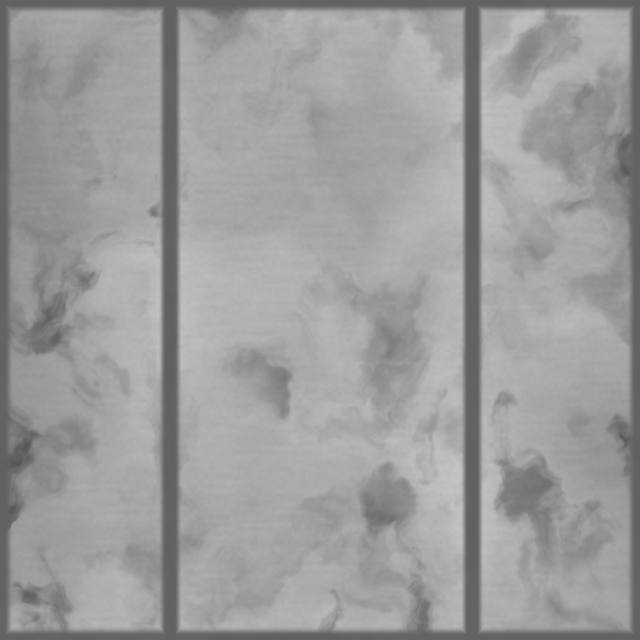
Write a WebGL 2 fragment shader that draws this texture.

```glsl
#version 300 es
precision highp float;
// Three worn grey panels, a wide one between two narrow ones, with soft dark seams and stains.
uniform vec2 u_resolution;
out vec4 outColor;

float hash(vec2 p) {
  vec3 q = fract(vec3(p.xyx) * 0.1031);
  q += dot(q, q.yzx + 33.33);
  return fract((q.x + q.y) * q.z);
}

float valueNoise(vec2 p) {
  vec2 cell = floor(p), f = fract(p);
  f = f * f * f * (f * (f * 6.0 - 15.0) + 10.0);
  float low = mix(hash(cell), hash(cell + vec2(1, 0)), f.x);
  float high = mix(hash(cell + vec2(0, 1)), hash(cell + vec2(1, 1)), f.x);
  return mix(low, high, f.y);
}

float fbm(vec2 p) {
  float sum = 0.0, weight = 0.5;
  for (int i = 0; i < 5; i++) {
    sum += weight * valueNoise(p);
    p = mat2(0.8, 0.6, -0.6, 0.8) * p * 2.03 + 17.3;
    weight *= 0.5;
  }
  return sum / 0.969;
}

void main() {
  vec2 uv = gl_FragCoord.xy / u_resolution;

  // Distances to the two mirrored seams and to the outer frame
  float across = abs(uv.x - 0.502);
  float seam = abs(across - 0.236);
  vec2 toEdge = min(uv, 1.0 - uv);
  float frame = min(toEdge.x, toEdge.y);

  // Cloudy base, paler beside the seams and duller toward the outer sides
  vec2 warp = vec2(fbm(uv * 6.0 + 3.1), fbm(uv * 6.0 + 41.7)) - 0.5;
  float tone = 0.672 + 0.2 * (fbm(uv * 4.0 + warp + 8.0) - 0.5);
  tone += 0.05 * exp(-seam / 0.045);
  tone -= 0.05 * smoothstep(0.3, 0.5, across);

  // Irregular stains gathered in patches
  float patches = smoothstep(0.32, 0.62, fbm(uv * 3.5 + 60.0));
  float stains = smoothstep(0.53, 0.78, fbm(uv * vec2(12.0, 10.0) + warp * 2.0 + 23.0));
  float smudges = smoothstep(0.5, 0.8, fbm(uv * 7.0 + warp * 2.5 + 91.0));
  tone -= 0.22 * stains * patches + 0.11 * smudges;

  // Faint horizontal brushing and fine grain
  tone += 0.018 * (valueNoise(uv * vec2(18.0, 150.0)) - 0.5);
  tone += 0.018 * (valueNoise(uv * 190.0) - 0.5);

  // Soft dark seams and frame, with a little uneven wear
  float grooveTone = 0.385 + 0.03 * (fbm(uv * 14.0 + 5.0) - 0.5);
  float seamMask = 1.0 - smoothstep(0.007, 0.0185, seam);
  float frameMask = 1.0 - smoothstep(0.007, 0.021, frame);
  tone = mix(tone, grooveTone, max(seamMask, frameMask));

  outColor = vec4(vec3(tone), 1.0);
}
```
